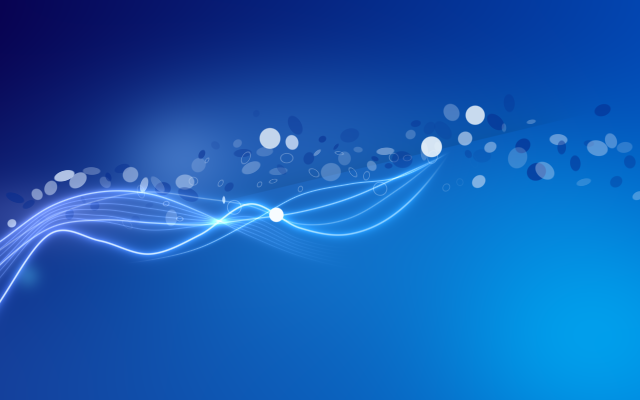
A WebGL 1 fragment shader for this background:

```glsl
precision highp float;
// Deep blue gradient with glowing wavy strands and a drifting band of translucent discs.
uniform vec2 u_resolution;

#define ASPECT 1.6
#define DISC_COUNT 126
#define THREAD_COUNT 6
#define BAND_SPREAD 0.125
#define DISC_MIN 0.009
#define DISC_MAX 0.027
#define LINE_WIDTH 0.0015
#define PALE vec3(0.82, 0.88, 0.97)
#define SHADE vec3(0.02, 0.17, 0.56)
#define CYAN vec3(0.35, 0.82, 1.0)

// Twelve evenly spaced heights that shape one strand
struct Curve { vec4 a; vec4 b; vec4 c; };

float hash(float n) {
  n = fract(n * 0.1031);
  n *= n + 33.33;
  return fract(n * (n + n));
}

float glow(vec2 p, vec2 center, vec2 radius) {
  vec2 q = (p - center) / radius;
  return exp(-dot(q, q));
}

// Cubic interpolation weights
vec4 cubic(vec4 t) {
  t = abs(t);
  vec4 near = (1.5 * t - 2.5) * t * t + 1.0;
  vec4 far = ((2.5 - 0.5 * t) * t - 4.0) * t + 2.0;
  return mix(near, far, step(1.0, t)) * step(t, vec4(2.0));
}

float height(Curve k, float x) {
  vec4 t = vec4(x * 8.0 + 1.0) - vec4(0.0, 1.0, 2.0, 3.0);
  return dot(cubic(t), k.a) + dot(cubic(t - 4.0), k.b) + dot(cubic(t - 8.0), k.c);
}

float curveDistance(vec2 p, Curve k) {
  float y = height(k, p.x);
  float slope = (height(k, p.x + 0.005) - y) / 0.005;
  return abs(p.y - y) / sqrt(1.0 + slope * slope);
}

float fill(float d) {
  float aa = 0.8 / u_resolution.y;
  return 1.0 - smoothstep(-aa, aa, d);
}

// Light of a strand: x is the sharp core, y the halo
vec2 strand(vec2 p, Curve k, float width, float halo) {
  float d = curveDistance(p, k);
  return vec2(fill(d - width), exp(-d / halo)) * (1.0 - smoothstep(1.0, 1.13, p.x));
}

vec3 background(vec2 p) {
  vec2 s = p / vec2(ASPECT, 1.0);
  vec3 low = mix(vec3(0.08, 0.25, 0.61), vec3(0.0, 0.46, 0.83), s.x);
  vec3 high = mix(vec3(0.03, 0.01, 0.32), vec3(0.01, 0.27, 0.69), s.x);
  vec3 col = mix(low, high, smoothstep(0.0, 1.0, s.y));
  col = mix(col, vec3(0.08, 0.47, 0.81), 0.75 * glow(p, vec2(0.83, 0.40), vec2(0.48, 0.30)));
  col = mix(col, vec3(0.02, 0.51, 0.86), 0.70 * glow(p, vec2(1.35, 0.40), vec2(0.38, 0.28)));
  col = mix(col, vec3(0.0, 0.65, 0.94), 0.85 * glow(p, vec2(1.48, 0.16), vec2(0.34, 0.27)));
  col = mix(col, vec3(0.20, 0.43, 0.77), 0.55 * glow(p, vec2(0.68, 0.64), vec2(0.38, 0.18)));
  col = mix(col, vec3(0.38, 0.58, 0.87), 0.50 * glow(p, vec2(0.45, 0.60), vec2(0.13, 0.11)));
  col = mix(col, vec3(0.45, 0.50, 0.82), 0.35 * glow(p, vec2(0.14, 0.46), vec2(0.26, 0.08)));
  col = mix(col, CYAN, 0.30 * glow(p, vec2(0.07, 0.31), vec2(0.03)));
  // Faint slanted fold
  float fold = p.y - 0.363 - 0.24 * p.x;
  float reach = smoothstep(0.45, 0.75, p.x) * (1.0 - smoothstep(1.2, 1.5, p.x));
  return col * (1.0 - 0.10 * reach * fill(-fold) * exp(-max(fold, 0.0) / 0.06));
}

// Scattered ellipses: dark, pale and outlined
vec3 discs(vec2 p, vec3 col) {
  for (int i = 0; i < DISC_COUNT; i++) {
    float n = float(i);
    float kind = mod(n, 3.0);
    float x = fract(n * 0.618034 + 0.13) * ASPECT;
    float scatter = hash(n + 17.3) + hash(n + 53.9) - 1.0;
    float y = 0.43 + 0.36 * x - 0.155 * x * x + scatter * BAND_SPREAD;
    float size = mix(DISC_MIN, DISC_MAX, hash(n + 91.7));
    float squash = mix(0.4, 1.0, hash(n + 131.1));
    float angle = hash(n + 211.5) * 3.14159;
    float strength = hash(n + 307.7);
    if (kind > 1.5) { y -= 0.035; size *= 0.65; }
    vec2 q = p - vec2(x, y);
    q = vec2(cos(angle) * q.x + sin(angle) * q.y, cos(angle) * q.y - sin(angle) * q.x);
    float d = (length(q / vec2(1.0, squash)) - size) * mix(squash, 1.0, 0.4);
    if (kind < 0.5) col = mix(col, SHADE, fill(d) * mix(0.12, 0.65, strength));
    else if (kind < 1.5) col = mix(col, PALE, fill(d) * mix(0.2, 0.85, strength * strength));
    else col = mix(col, PALE, fill(abs(d) - 0.001) * 0.35 * smoothstep(0.25, 0.45, x) * (1.0 - smoothstep(1.05, 1.2, x)));
  }
  return col;
}

void main() {
  vec2 p = gl_FragCoord.xy / u_resolution * vec2(ASPECT, 1.0);
  Curve wave = Curve(vec4(0.04, 0.246, 0.415, 0.398), vec4(0.365, 0.413, 0.49, 0.43), vec4(0.415, 0.475, 0.62, 0.85));
  Curve arch = Curve(vec4(0.31, 0.396, 0.483, 0.52), vec4(0.515, 0.47, 0.41, 0.36), vec4(0.33, 0.32, 0.32, 0.32));
  Curve rise = Curve(vec4(0.2, 0.338, 0.43, 0.45), vec4(0.443, 0.438, 0.452, 0.47), vec4(0.505, 0.56, 0.62, 0.7));
  Curve sweep = Curve(vec4(0.33, 0.33, 0.33, 0.337), vec4(0.35, 0.381, 0.444, 0.512), vec4(0.54, 0.558, 0.62, 0.7));
  Curve crest = Curve(vec4(0.28, 0.375, 0.455, 0.5), vec4(0.52, 0.505, 0.485, 0.44), vec4(0.455, 0.53, 0.625, 0.7));
  vec3 col = discs(p, background(p));

  // Faint threads fanning between two strands
  for (int i = 0; i < THREAD_COUNT; i++) {
    float t = float(i) / float(THREAD_COUNT - 1);
    Curve k = Curve(mix(arch.a, wave.a, t * 0.6), mix(arch.b, wave.b, t * 0.6), mix(arch.c, wave.c, t * 0.6));
    vec2 light = strand(p, k, LINE_WIDTH * 0.7, 0.008);
    col += PALE * dot(light, vec2(0.13, 0.10)) * (1.0 - smoothstep(0.45, 0.9, p.x));
  }

  // Bright strands, cooler towards the right
  vec3 tint = mix(vec3(0.55, 0.65, 1.0), CYAN, smoothstep(0.2, 0.7, p.x));
  vec2 light = strand(p, wave, LINE_WIDTH * 1.3, 0.009) * mix(1.0, 0.6, smoothstep(0.6, 0.9, p.x));
  light += strand(p, arch, LINE_WIDTH, 0.008) * 0.7 * (1.0 - smoothstep(0.3, 0.65, p.x));
  light += strand(p, rise, LINE_WIDTH, 0.006) * 0.65;
  light += strand(p, crest, LINE_WIDTH, 0.010) * 0.35;
  light += strand(p, sweep, LINE_WIDTH * 0.7, 0.003) * 0.6 * smoothstep(0.3, 0.6, p.x);
  col += tint * light.y * 0.42;
  col = mix(col, vec3(0.92, 0.98, 1.0), min(light.x, 1.0) * 0.85);

  // White beads
  float bead = fill(length(p - vec2(0.691, 0.463)) - 0.018);
  bead = max(bead, 0.85 * fill(length(p - vec2(1.079, 0.633)) - 0.026));
  bead = max(bead, 0.80 * fill(length(p - vec2(1.188, 0.712)) - 0.024));
  bead = max(bead, 0.75 * fill(length(p - vec2(0.675, 0.654)) - 0.026));
  gl_FragColor = vec4(mix(col, vec3(0.97, 0.99, 1.0), bead), 1.0);
}
```
